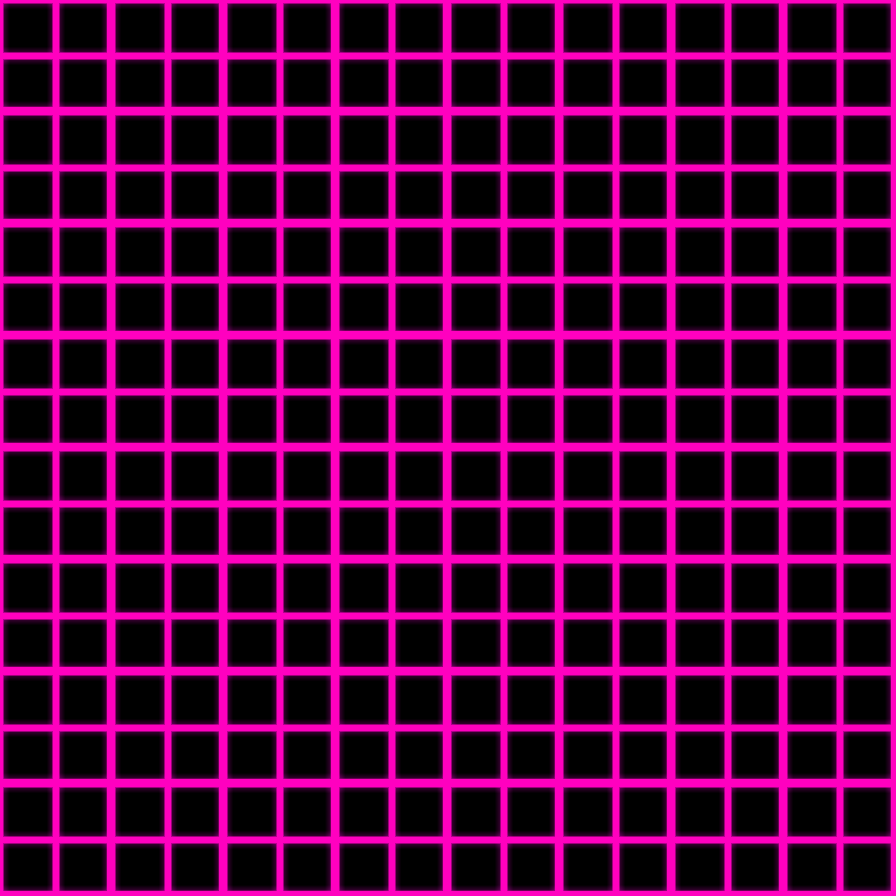
This pattern is drawn by a Shadertoy shader. Its source:

```glsl
// Neon grid: 16 by 16 black cells between magenta lines, wide and narrow in turn.
// Each axis gives a signed distance to its nearest line; the line is filled
// with a smoothed edge, and a faint linear glow from both axes adds up outside.

const float CELLS = 16.0;
const float CELL_SIZE = 32.0; // design units per cell

// Signed distance, in design units, to the nearest line on each axis
vec2 lineDistance(vec2 p) {
    vec2 index = floor(p / CELL_SIZE + 0.5);
    vec2 wide = 1.0 - mod(index, 2.0); // even lines are wider and sit half a unit lower
    return abs(p - index * CELL_SIZE + 0.5 * wide) - (2.0 + 0.5 * wide);
}

void mainImage(out vec4 fragColor, in vec2 fragCoord) {
    vec2 uv = fragCoord / iResolution.xy;
    uv.y = 1.0 - uv.y; // count rows from the top
    vec2 unitsPerPixel = CELLS * CELL_SIZE / iResolution.xy;
    vec2 dist = lineDistance(uv * CELLS * CELL_SIZE);

    // Soft halo that fades out just over three units from a line
    vec2 halo = 0.065 * max(3.3 - max(dist, 0.0), 0.0);
    vec3 color = vec3(1.0, 0.0, 0.88) * (halo.x + halo.y);

    // Solid lines, one pixel of edge smoothing
    vec2 cover = clamp(0.5 - dist / unitsPerPixel, 0.0, 1.0);
    color = mix(color, vec3(1.0, 0.0, 0.75), max(cover.x, cover.y));

    fragColor = vec4(color, 1.0);
}
```
